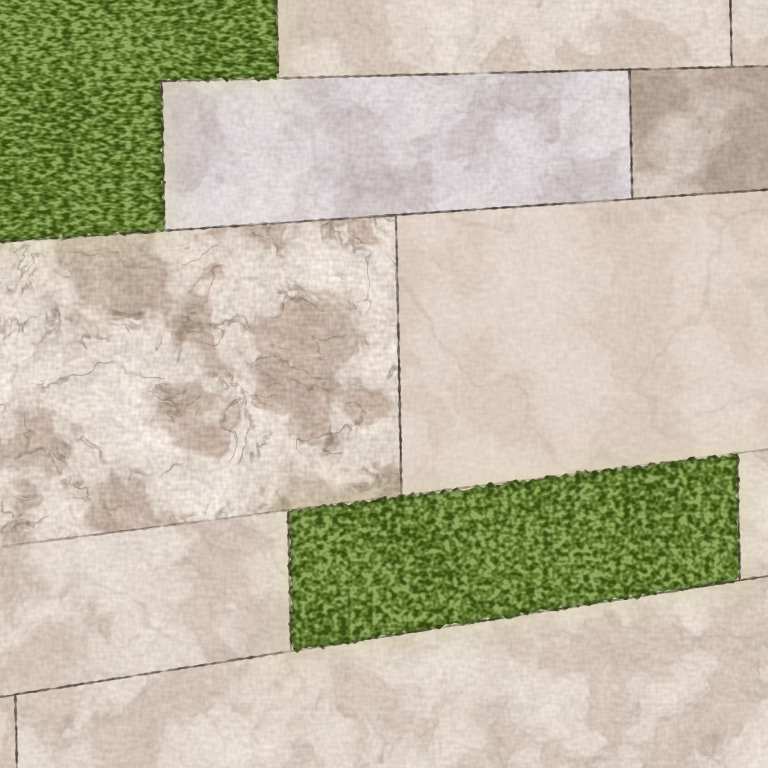
This texture is drawn by a WebGL 1 fragment shader. Its source:

```glsl
precision highp float;
// Sloping courses of pale travertine slabs with inset strips of lawn.
// Courses are split by slanted lines and per-row joints; warped gradient
// noise makes the stone clouds and veins, stretched noise makes the turf.

uniform vec2 u_resolution;

const vec3 CREAM = vec3(0.885, 0.835, 0.79);
const vec3 LAVENDER = vec3(0.865, 0.835, 0.845);
const vec3 TAUPE = vec3(0.77, 0.71, 0.66);
const vec3 BLUSH = vec3(0.88, 0.82, 0.775);
const vec3 CHALK = vec3(0.93, 0.90, 0.87);
const vec3 CLOUD = vec3(0.71, 0.63, 0.57);
const vec3 VEIN = vec3(0.50, 0.43, 0.37);
const vec3 GROUT = vec3(0.27, 0.23, 0.19);
const vec3 GRASS_DARK = vec3(0.23, 0.31, 0.08);
const vec3 GRASS_MID = vec3(0.38, 0.48, 0.19);
const vec3 GRASS_LIGHT = vec3(0.57, 0.66, 0.38);
const vec3 GRASS_GLOW = vec3(0.85, 0.84, 0.68);

// Height of the four course lines at the left and right canvas edges
const vec4 LINES_LEFT = vec4(0.889, 0.685, 0.288, 0.0925);
const vec4 LINES_RIGHT = vec4(0.914, 0.753, 0.415, 0.250);

// Noise
vec2 gradientAt(vec2 cell) {
  vec3 h = fract(vec3(cell.xyx) * vec3(0.1031, 0.1030, 0.0973));
  h += dot(h, h.yzx + 33.33);
  float angle = 6.2832 * fract((h.x + h.y) * h.z);
  return vec2(cos(angle), sin(angle));
}

float gradientNoise(vec2 p) {
  vec2 i = floor(p), f = fract(p);
  vec2 u = f * f * f * (f * (f * 6.0 - 15.0) + 10.0);
  vec2 e = vec2(0.0, 1.0);
  float low = mix(dot(gradientAt(i), f), dot(gradientAt(i + e.yx), f - e.yx), u.x);
  float high = mix(dot(gradientAt(i + e), f - e), dot(gradientAt(i + 1.0), f - 1.0), u.x);
  return mix(low, high, u.y);
}

float fbm(vec2 p) {
  float sum = 0.0, amp = 0.6;
  for (int k = 0; k < 5; k++) {
    sum += amp * gradientNoise(p);
    p = mat2(1.6, 1.2, -1.2, 1.6) * p + 7.3;
    amp *= 0.5;
  }
  return sum;
}

float ridge(float value, float width) {
  return 1.0 - smoothstep(0.0, width, abs(value));
}

// Layout
vec2 rowJoints(float row) {
  if (row < 0.5) return vec2(0.370, 0.961);
  if (row < 1.5) return vec2(0.218, 0.828);
  if (row < 2.5) return vec2(0.520, 2.0);
  if (row < 3.5) return vec2(0.372, 0.958);
  return vec2(0.012, 2.0);
}

float isTile(vec2 tile, float col, float row) {
  return step(length(tile - vec2(col, row)), 0.5);
}

float lawnDistance(vec2 p, vec4 lines) {
  float upper = max(lines.x - p.y, p.x - rowJoints(0.0).x);
  float lower = max(lines.y - p.y, p.x - rowJoints(1.0).x);
  vec2 span = rowJoints(3.0);
  float strip = max(max(span.x - p.x, p.x - span.y), max(p.y - lines.z, lines.w - p.y));
  return min(min(upper, lower), strip);
}

// Materials
vec3 stone(vec2 p, vec3 tint, float mottle) {
  vec2 warp = vec2(fbm(p * 5.0), fbm(p * 5.0 + 31.7));
  vec2 q = p + 0.06 * warp;
  float body = fbm(q * 8.5 + 3.1);
  float fine = fbm(q * 24.0 + 11.0);
  float cloud = smoothstep(-0.02, 0.14, body + 0.25 * fine);
  float chalk = smoothstep(0.02, 0.22, -body - 0.2 * fine);
  float broken = smoothstep(-0.12, 0.18, gradientNoise(p * 21.0));
  float rim = ridge(body - 0.05, 0.05) * broken;
  float curl = ridge(fbm(q * vec2(13.0, 18.0) + 1.5 * warp), 0.07) * broken;
  float seam = ridge(fbm(q * 3.5 + 5.0), 0.035);
  vec3 col = mix(tint, tint * CLOUD / CREAM, cloud * mottle * 0.8);
  col = mix(col, CHALK, chalk * (0.12 + 0.45 * mottle));
  col = mix(col, VEIN, 0.25 * rim * mottle + 0.5 * curl * mottle * mottle + 0.10 * seam);
  float grain = gradientNoise(p * vec2(75.0, 200.0)) + gradientNoise(p * vec2(210.0, 120.0));
  return col + (0.025 + 0.06 * mottle) * grain + 0.16 * mottle * fine;
}

vec3 turf(vec2 p, float streak) {
  vec2 scale = mix(vec2(95.0, 105.0), vec2(75.0, 150.0), streak);
  float blades = gradientNoise(p * scale) + 0.9 * gradientNoise(p * scale * 1.8 + 9.0);
  blades += 0.35 * fbm(p * 9.0);
  vec3 col = mix(GRASS_DARK, GRASS_MID, smoothstep(-0.5, -0.02, blades));
  return mix(col, GRASS_LIGHT, smoothstep(-0.02, 0.45, blades));
}

void main() {
  vec2 p = gl_FragCoord.xy / u_resolution;
  float px = 1.0 / min(u_resolution.x, u_resolution.y);

  // Locate the slab; upright joints lean slightly
  vec4 lines = mix(LINES_LEFT, LINES_RIGHT, p.x);
  vec2 leaned = vec2(p.x + 0.02 * (p.y - 0.5), p.y);
  float row = dot(step(p.yyyy, lines), vec4(1.0));
  vec2 joints = rowJoints(row);
  vec2 tile = vec2(dot(step(joints, leaned.xx), vec2(1.0)), row);

  // Character of each slab
  float mottled = isTile(tile, 0.0, 2.0);
  float smoothSlab = isTile(tile, 1.0, 2.0);
  float grey = isTile(tile, 2.0, 1.0);
  vec3 tint = mix(CREAM, LAVENDER, isTile(tile, 1.0, 1.0));
  tint = mix(mix(tint, TAUPE, grey), BLUSH, smoothSlab);
  float mottle = 0.42 + 0.50 * mottled - 0.24 * smoothSlab + 0.12 * grey;
  vec3 col = stone(p + tile * vec2(3.7, 5.3), tint, mottle);

  // Lawn with a ragged rim and green light spilling onto the stone
  float lawn = lawnDistance(leaned, lines);
  float ragged = lawn + 0.007 * gradientNoise(p * 120.0);
  col = mix(col, GRASS_GLOW, 0.45 * exp(-max(lawn, 0.0) / 0.02));
  vec3 grass = turf(p, step(0.5, p.y)) * mix(0.8, 1.0, smoothstep(0.0, 0.012, -lawn));
  col = mix(col, grass, 1.0 - smoothstep(-px, px, ragged));

  // Unevenly worn grout, hidden inside the lawn
  vec4 rises = abs(p.yyyy - lines);
  float level = min(min(rises.x, rises.y), min(rises.z, rises.w));
  float upright = min(abs(leaned.x - joints.x), abs(leaned.x - joints.y));
  float gap = min(level, upright) + 0.0016 * gradientNoise(p * 130.0);
  float wear = 0.62 + 0.6 * gradientNoise(p * 9.0) + 0.7 * gradientNoise(p * 60.0);
  wear = clamp(wear, 0.15, 0.95) * mix(1.0, 0.5, step(rises.z, min(upright, 0.01)));
  float line = 1.0 - smoothstep(0.0003, 0.0012 + px, gap);
  col = mix(col, GROUT, line * wear * smoothstep(-0.006, -0.003, lawn));

  gl_FragColor = vec4(clamp(col, 0.0, 1.0), 1.0);
}
```
